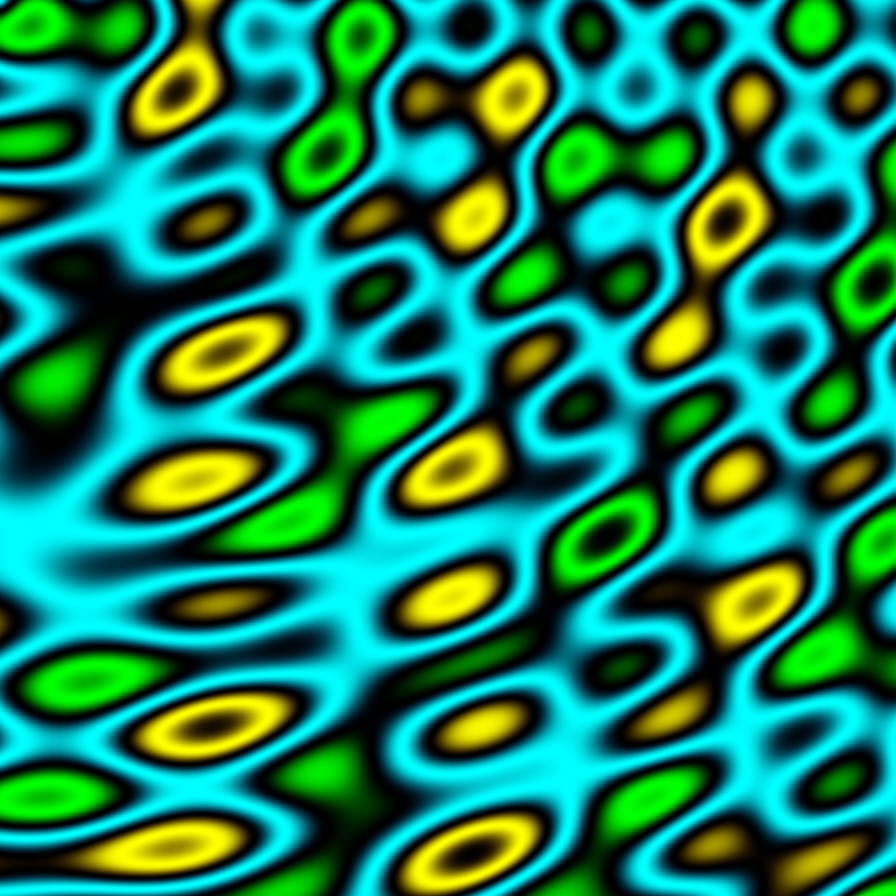
This pattern is drawn by a Shadertoy shader. Its source:

```glsl
// Interference plasma: three plane waves and one ring wave are summed into a
// smooth height field, which is then split into three glowing colour bands
// (yellow lows, cyan middle, green highs) that fade to black where they meet.

const float TAU = 6.28318531;

// Wave counts across one canvas length
const float COLUMN_WAVES   = 3.35;
const float ROW_WAVES      = 7.10;
const float DIAGONAL_WAVES = 2.55;
const float RING_WAVES     = 8.01;

// Band layout and falloff; green fades a little faster than red and blue
const float BAND_EDGE = 1.0 / 3.0;
const vec3  FALLOFF   = vec3(1.6, 1.9, 1.6);

const vec3 YELLOW = vec3(1.0, 1.0, 0.0);
const vec3 CYAN   = vec3(0.0, 1.0, 1.0);
const vec3 GREEN  = vec3(0.0, 1.0, 0.0);

float wave(float distanceAlong, float count) {
    return sin(TAU * count * distanceAlong);
}

// Mean of the four waves, in the range -1 to 1
float heightField(vec2 p) {
    float sum = wave(p.x, COLUMN_WAVES)
              + wave(p.y, ROW_WAVES)
              + wave(p.x + p.y, DIAGONAL_WAVES)
              + wave(length(p), RING_WAVES);
    return sum / 4.0;
}

// Each band peaks at its centre and is black at both of its edges
vec3 bandColor(float h) {
    vec3 hue = h > BAND_EDGE ? GREEN : (h < -BAND_EDGE ? YELLOW : CYAN);
    float glow = abs(cos(0.25 * TAU * h / BAND_EDGE));
    return hue * pow(vec3(glow), FALLOFF);
}

void mainImage(out vec4 fragColor, in vec2 fragCoord) {
    // The rings are centred on the upper left corner
    vec2 uv = fragCoord / iResolution.xy;
    vec2 fromTopLeft = vec2(uv.x, 1.0 - uv.y);
    fragColor = vec4(bandColor(heightField(fromTopLeft)), 1.0);
}
```
